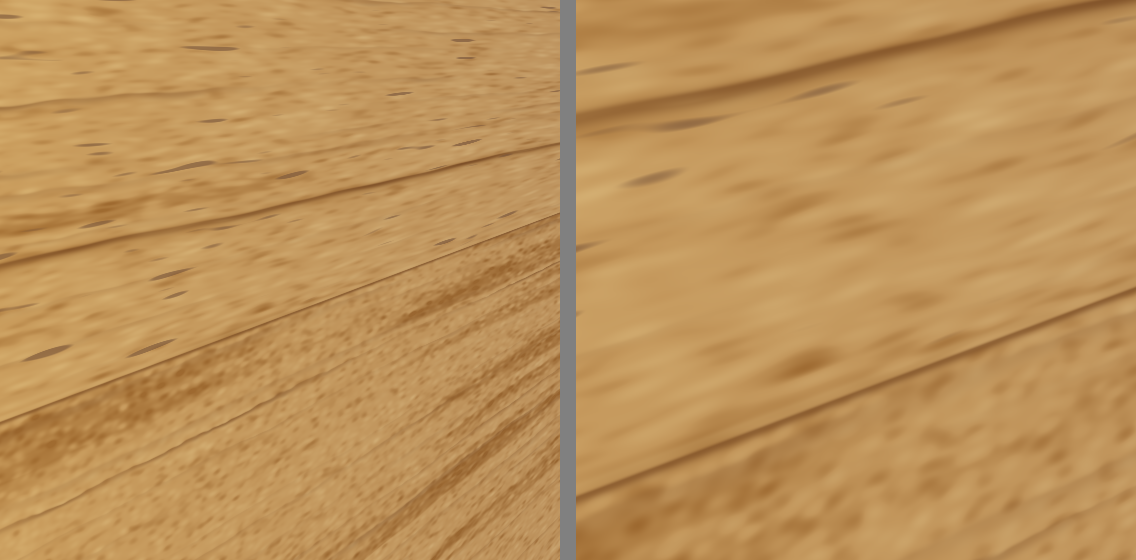
Left: the whole. Right: its middle third, enlarged.
Write a Shadertoy shader that draws this texture.

```glsl
// Oak boards seen at a low angle, with grain running toward a far point at the right.
#define VANISH vec2(1.8, 0.92)
#define SEAM 0.245
#define MAIN_VEIN 0.525
#define VEIN_COUNT 15.0
#define GRAIN_CONTRAST 0.62
#define BAND_CONTRAST 0.85
#define LIGHT_WOOD vec3(0.83, 0.685, 0.45)
#define MID_WOOD vec3(0.77, 0.595, 0.36)
#define DARK_WOOD vec3(0.62, 0.415, 0.19)
#define VEIN_WOOD vec3(0.47, 0.285, 0.13)
#define PORE_WOOD vec3(0.46, 0.32, 0.22)

vec3 hash3(vec2 cell) {
    vec3 q = fract(cell.xyx * vec3(0.1031, 0.1030, 0.0973));
    q += dot(q, q.yxz + 33.33);
    return fract((q.xxy + q.yzz) * q.zyx);
}

// Cellular noise: one soft light or dark spot per cell, about -1 to 1.
float spots(vec2 p) {
    vec2 cell = floor(p);
    float sum = 0.0;
    for (int j = -1; j <= 1; j++)
    for (int i = -1; i <= 1; i++) {
        vec2 id = cell + vec2(i, j);
        vec3 h = hash3(id + 217.0);
        vec2 d = p - id - h.xy;
        float w = max(0.0, 1.0 - dot(d, d));
        sum += w * w * w * (2.0 * h.z - 1.0);
    }
    return sum;
}

// Thin dark vein: crisp on its upper side, softer below.
float vein(float d, float width) {
    float w = width * (d > 0.0 ? 0.7 : 1.8);
    return exp(-d * d / (w * w));
}

// Veins at uneven distances, each fading in and out along the board.
float scatteredVeins(vec2 p) {
    float row = floor(p.y * VEIN_COUNT);
    float sum = 0.0;
    for (int i = -1; i <= 1; i++) {
        float id = row + float(i);
        vec3 h = hash3(vec2(id, 71.0));
        float d = p.y - (id + 0.15 + 0.7 * h.x) / VEIN_COUNT;
        float fade = smoothstep(-0.6, 0.5, spots(vec2(p.x * 3.0, id * 5.3)));
        sum += vein(d, mix(0.003, 0.007, h.y)) * mix(0.15, 0.85, h.z * h.z) * fade;
    }
    return sum;
}

void mainImage(out vec4 fragColor, in vec2 fragCoord) {
    vec2 uv = fragCoord / iResolution.xy;

    // Board space: x runs along the grain, y is the height at the left edge.
    float depth = (VANISH.x - uv.x) / VANISH.x;
    vec2 board = vec2(-VANISH.x * log(depth), VANISH.y - (VANISH.y - uv.y) / depth);
    float edge = 0.0015 / depth;
    float lower = 1.0 - smoothstep(-edge, edge, board.y - SEAM);

    // Slow waves bend the grain.
    vec2 p = board;
    p.y += 0.0035 * sin(5.0 * p.x + 9.0 * p.y) + 0.0018 * sin(13.0 * p.x - 21.0 * p.y)
         + 0.0008 * sin(37.0 * p.x + 40.0 * p.y);

    // Fine fibres are long on the upper board and short on the lower one.
    float fibres = mix(spots(p * vec2(24.0, 100.0)), spots(p * vec2(58.0, 88.0) + 40.0), lower);
    float flecks = spots(p * vec2(11.0, 46.0) + 9.0);
    float grain = 0.75 * fibres + 0.5 * flecks;

    // Broad growth bands with ragged edges.
    vec2 ragged = p + vec2(0.0, 0.005 * flecks + 0.002 * fibres);
    float wide = spots(ragged * vec2(0.9, 13.0) + 3.0);
    float narrow = spots(ragged * vec2(1.4, 34.0) + 17.0);
    float bands = smoothstep(0.05, 0.85, 0.75 * wide + 0.75 * narrow + 0.12 * flecks);

    float tone = 0.24 + GRAIN_CONTRAST * grain - BAND_CONTRAST * bands;
    tone += 0.14 * narrow - 0.12 * lower;
    vec3 color = mix(MID_WOOD, LIGHT_WOOD, clamp(tone, 0.0, 1.0));
    color = mix(color, DARK_WOOD, clamp(-tone, 0.0, 1.0));

    // Veins, with one strong vein and its warm halo on the upper board.
    float rough = 0.8 + 0.35 * flecks;
    float veins = scatteredVeins(ragged) * rough;
    float d = p.y - MAIN_VEIN;
    color = mix(color, DARK_WOOD, 0.4 * vein(d, 0.012));
    float strong = vein(d, 0.0045) * (0.75 + 0.3 * spots(vec2(p.x * 5.0, 2.5)));
    color = mix(color, VEIN_WOOD, clamp(0.75 * veins + 0.8 * strong, 0.0, 0.85));

    // Short open pores on the upper board.
    float pores = smoothstep(0.72, 1.05, spots(p * vec2(10.0, 75.0) + 60.0));
    color = mix(color, PORE_WOOD, 0.6 * pores * (1.0 - lower));

    // Joint between the boards, with a faint bright lip above it.
    float joint = board.y - SEAM;
    color = mix(color, LIGHT_WOOD, 0.3 * vein(joint - 0.008, 0.005));
    color = mix(color, VEIN_WOOD, 0.65 * vein(joint, 0.0028));

    // Light falls off and turns cooler toward the right.
    color *= mix(vec3(1.02, 1.02, 0.99), vec3(0.955, 0.95, 0.99), uv.x);
    fragColor = vec4(clamp(color, 0.0, 1.0), 1.0);
}
```
